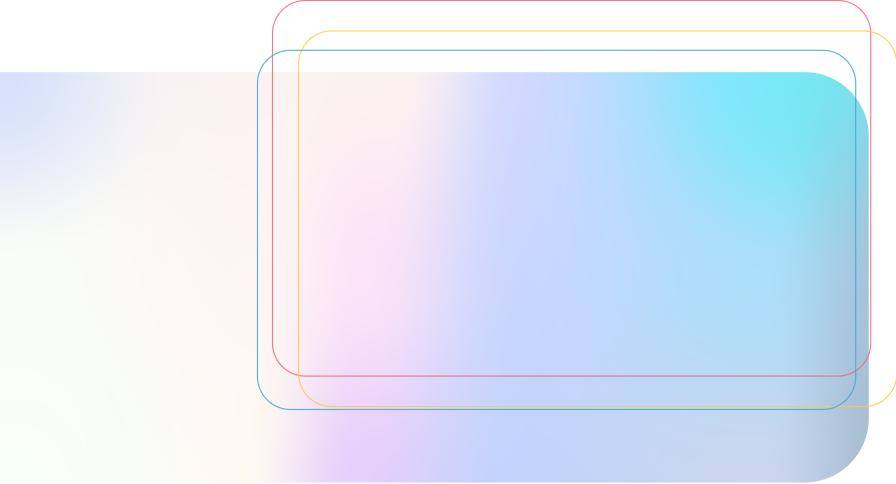
A Shadertoy shader for this background:

```glsl
// A soft pastel panel with rounded right corners on white, crossed by three thin
// rounded frames. The panel blends leaning colour bands with corner glows; the
// shapes are signed distances, measured in units of the canvas height.

float roundedBox(vec2 p, vec2 center, vec2 halfSize, float radius) {
    vec2 q = abs(p - center) - halfSize + radius;
    return length(max(q, 0.0)) + min(max(q.x, q.y), 0.0) - radius;
}

// Blend of three colours, from bottom (h = 0) through middle to top (h = 1)
vec3 verticalRamp(vec3 bottom, vec3 middle, vec3 top, float h) {
    return mix(mix(bottom, middle, smoothstep(0.0, 0.5, h)), top, smoothstep(0.5, 1.0, h));
}

vec3 panelColor(vec2 p) {
    float h = clamp(p.y / 0.85, 0.0, 1.0);

    // Pale left side: mint to cream, with a blue tint in the upper corner
    vec3 color = verticalRamp(vec3(0.965, 1.0, 0.975), vec3(0.98, 0.99, 0.97),
                              vec3(0.95, 0.95, 0.965), h);
    vec3 cream = mix(vec3(0.997, 0.98, 0.95), vec3(0.985, 0.95, 0.95), h);
    color = mix(color, cream, smoothstep(0.05, 0.55, p.x));
    float cornerTint = 1.0 - smoothstep(0.0, 0.36, length((p - vec2(0.0, 0.85)) * vec2(1.0, 0.9)));
    color = mix(color, vec3(0.84, 0.885, 0.98), cornerTint);

    // Pink band, deepening to lilac at the bottom
    vec3 pink = verticalRamp(vec3(0.90, 0.81, 0.985), vec3(0.988, 0.89, 0.97),
                             vec3(0.99, 0.945, 0.945), h);
    color = mix(color, pink, smoothstep(0.5 + 0.06 * h, 0.74 + 0.04 * h, p.x));

    // Periwinkle band, then sky blue
    vec3 periwinkle = mix(vec3(0.755, 0.83, 0.99), vec3(0.82, 0.85, 1.0), h);
    color = mix(color, periwinkle, smoothstep(0.73 + 0.1 * h * h, 1.08, p.x));
    vec3 sky = verticalRamp(vec3(0.79, 0.84, 0.93), vec3(0.68, 0.87, 0.98),
                            vec3(0.56, 0.89, 0.995), h);
    color = mix(color, sky, smoothstep(1.04, 1.55, p.x));

    // Cyan glow in the upper right and grey shade along the right edge
    float cyanGlow = 1.0 - smoothstep(0.0, 0.45, distance(p, vec2(1.74, 0.83)));
    color = mix(color, vec3(0.45, 0.92, 0.965), cyanGlow);
    float edgeShade = smoothstep(1.58, 1.83, p.x) * (1.0 - 0.75 * h * h);
    return mix(color, vec3(0.63, 0.72, 0.80), 0.85 * edgeShade);
}

void mainImage(out vec4 fragColor, in vec2 fragCoord) {
    vec2 p = fragCoord / iResolution.y;
    float pixel = 1.0 / iResolution.y;

    // Panel running off the left side
    float panel = roundedBox(p, vec2(0.795, 0.427), vec2(1.0, 0.424), 0.133);
    vec3 color = mix(vec3(1.0), panelColor(p), clamp(0.5 - panel / pixel, 0.0, 1.0));

    // Thin frames: red, yellow and blue
    for (int i = 0; i < 3; i++) {
        vec2 center = i == 0 ? vec2(1.181, 0.611) : i == 1 ? vec2(1.235, 0.548) : vec2(1.150, 0.525);
        vec3 ink = i == 0 ? vec3(0.93, 0.40, 0.46) : i == 1 ? vec3(0.98, 0.80, 0.25) : vec3(0.25, 0.64, 0.87);
        vec2 halfSize = vec2(0.618, i == 2 ? 0.371 : 0.388);
        float edge = abs(roundedBox(p, center, halfSize, 0.068));
        float line = clamp((0.0012 - edge) / pixel + 0.5, 0.0, 1.0);
        color = mix(color, ink, 0.85 * line);
    }
    fragColor = vec4(color, 1.0);
}
```
